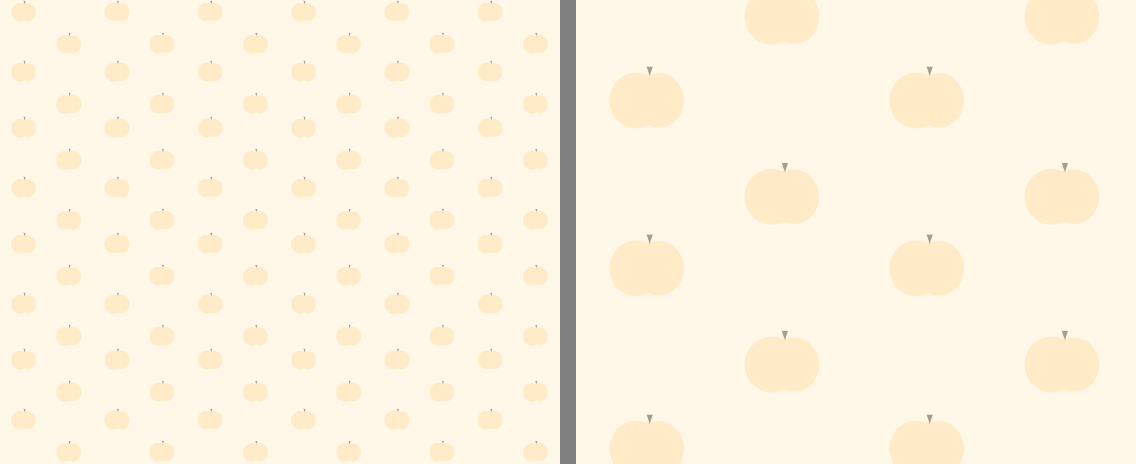
Left, the full canvas; right, a detail of the centre.
Reproduce this pattern procedurally as a Shadertoy shader.

```glsl
// Pale pumpkins with tiny tapered stems, scattered in staggered columns on cream.
// One cell holds four pumpkins placed by a loop; it repeats 6 times across and
// 4 times down, and wrapped offsets keep every edge seamless.

const vec2 REPEATS = vec2(6.0, 4.0);
const vec2 CELL = vec2(128.0, 159.0);   // cell size in design units

const vec3 CREAM = vec3(1.00, 0.967, 0.908);
const vec3 FLESH = vec3(1.00, 0.920, 0.780);
const vec3 STEM  = vec3(0.67, 0.61, 0.55);

// Approximate signed distance to an ellipse with the given radii.
float ellipseDistance(vec2 p, vec2 radii) {
    float k = length(p / radii);
    float slope = length(p / (radii * radii));
    return k * (k - 1.0) / max(slope, 1e-4);
}

// Two overlapping lobes, with a small crown that fills the upper notch.
float bodyDistance(vec2 p) {
    float left  = ellipseDistance(p - vec2(-4.7, 0.0), vec2(12.3, 12.7));
    float right = ellipseDistance(p - vec2(5.7, 0.0), vec2(11.3, 12.4));
    float crown = length(p - vec2(0.7, 4.0)) - 8.0;
    return min(min(left, right), crown);
}

// Wedge that is wide at the top and narrows to a point at the bottom.
float stemDistance(vec2 p, float height, float halfWidth) {
    float taper = halfWidth * clamp(p.y / height + 0.5, 0.0, 1.0);
    return max(abs(p.x) - taper, abs(p.y) - 0.5 * height);
}

// Shortest offset between two points on the repeating cell.
vec2 wrapOffset(vec2 offset, vec2 period) {
    return offset - period * floor(offset / period + 0.5);
}

// Centre of a pumpkin: odd ones sit in the right column, set lower.
vec2 pumpkinCentre(int index) {
    float column = float(index % 2);
    float row = float(index / 2);
    float fromTop = 16.6 + 82.3 * row + 44.0 * column;
    return vec2(32.3 + 61.8 * column, CELL.y - fromTop);
}

float coverage(float distance, float pixel) {
    return clamp(0.5 - distance / pixel, 0.0, 1.0);
}

vec3 paintPumpkin(vec3 colour, vec2 p, float pixel) {
    colour = mix(colour, FLESH, coverage(bodyDistance(p), pixel));
    float stem = stemDistance(p - vec2(1.4, 13.3), 4.2, 1.4);
    return mix(colour, STEM, coverage(stem, pixel));
}

void mainImage(out vec4 fragColor, in vec2 fragCoord) {
    vec2 canvas = REPEATS * CELL;
    vec2 p = fragCoord / iResolution.xy * canvas;
    float pixel = canvas.y / iResolution.y;

    vec3 colour = CREAM;
    for (int i = 0; i < 4; i++) {
        vec2 offset = wrapOffset(p - pumpkinCentre(i), CELL);
        colour = paintPumpkin(colour, offset, pixel);
    }
    fragColor = vec4(colour, 1.0);
}
```
